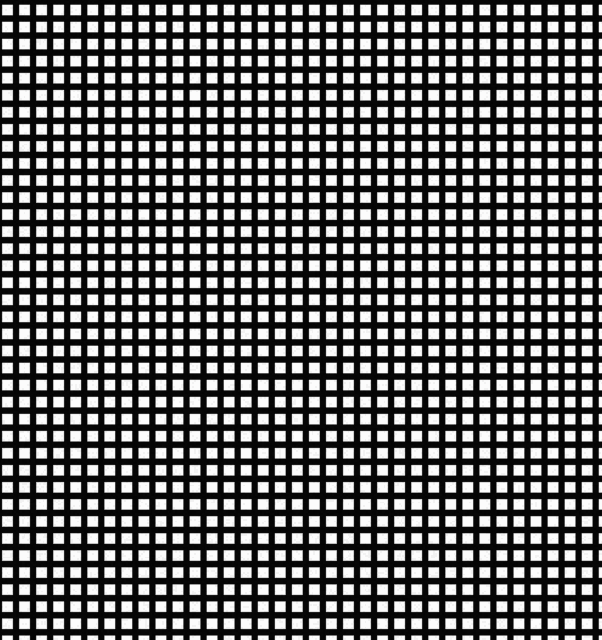
A WebGL 1 fragment shader for this pattern:

```glsl
precision highp float;
// Black lattice of even bars over small white squares with faint grain.

uniform vec2 u_resolution;

#define ROWS 37.54                  // repeats over the canvas height
#define PHASE vec2(0.06, -0.087)    // grid shift in cells, from the top left
#define HALF_SIDE vec2(0.317, 0.310) // half the square, in cells
#define CORNER 0.04                 // corner radius, in cells
#define SOFTNESS 0.05               // least half width of the edge blend
#define GRAIN_STEPS 9.0             // grain specks along one cell
#define GRAIN_SHARE 0.16            // part of each square that is grey
#define BLACK vec3(0.015)
#define WHITE vec3(0.99)
#define GREY vec3(0.95)

// Sine-free hash of a lattice point to 0..1
float hash(vec2 p) {
  vec3 q = fract(vec3(p.xyx) * 0.1031);
  q += dot(q, q.yzx + 33.33);
  return fract((q.x + q.y) * q.z);
}

// Signed distance to a box with rounded corners
float roundedBox(vec2 p, vec2 halfSize, float radius) {
  vec2 d = abs(p) - halfSize + radius;
  return length(max(d, 0.0)) + min(max(d.x, d.y), 0.0) - radius;
}

void main() {
  // Square cells counted from the top left corner
  vec2 fromTop = vec2(gl_FragCoord.x, u_resolution.y - gl_FragCoord.y);
  vec2 grid = fromTop / u_resolution.y * ROWS + PHASE;
  vec2 local = fract(grid) - 0.5;
  float pixel = ROWS / u_resolution.y;

  // Square opening between the bars
  float edge = max(SOFTNESS, 0.6 * pixel);
  float dist = roundedBox(local, HALF_SIDE, CORNER);
  float opening = 1.0 - smoothstep(-edge, edge, dist);

  // Faint specks, different in every cell
  float speck = hash(floor(grid * GRAIN_STEPS) + 17.0);
  vec3 paper = mix(WHITE, GREY, step(speck, GRAIN_SHARE));
  vec3 ink = BLACK + 0.012 * speck;

  gl_FragColor = vec4(mix(ink, paper, opening), 1.0);
}
```
